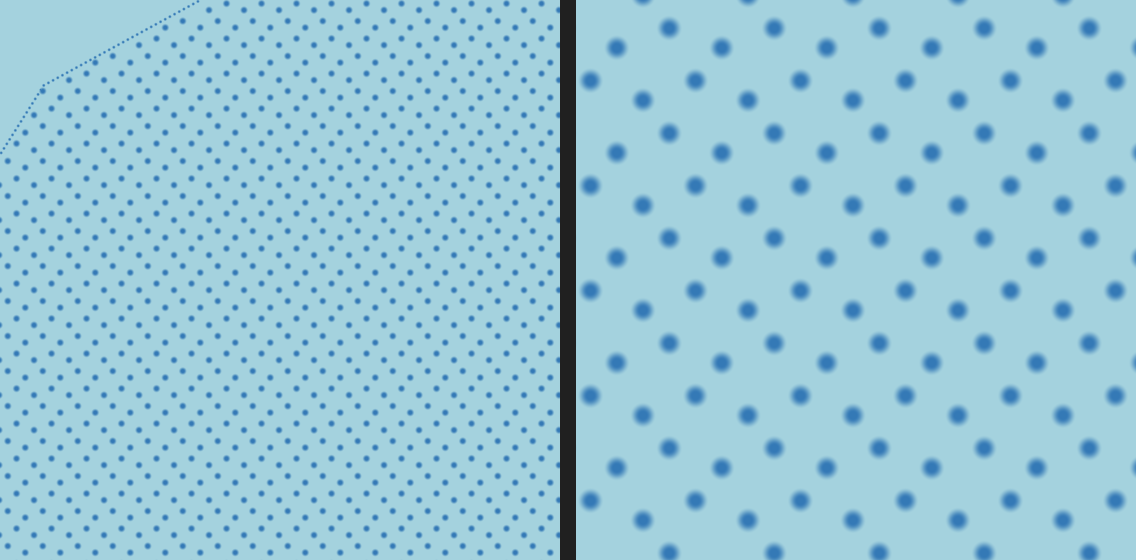
Left, the full canvas; right, a detail of the centre.
Reproduce this pattern procedurally as a Shadertoy shader.

```glsl
const float REPEATS = 16.0;                      // cells across and down
const vec3 GROUND = vec3(0.643, 0.824, 0.871);
const vec3 DOT_COLOR = vec3(0.205, 0.475, 0.715);
const vec2 FIRST_DOT = vec2(0.222, 0.602);       // in cells, y downwards
const vec2 PAIR_STEP = vec2(0.5, 0.187);
const vec2 ROW_STEP = vec2(0.25, -0.5);
const float DOT_RADIUS = 0.080;
const float DOT_SOFTNESS = 0.048;
const float STITCH_PITCH = 0.152;
const float STITCH_RADIUS = 0.034;
const float STITCH_SOFTNESS = 0.028;
// Bent border that cuts off the upper left corner, in cells
const vec2 BORDER_LEFT = vec2(0.0, 4.42);
const vec2 BORDER_BEND = vec2(1.25, 2.44);
const vec2 BORDER_TOP = vec2(5.73, 0.0);

float softDisc(float dist, float radius, float softness, float pixel) {
    float halfEdge = max(softness, pixel);
    return 1.0 - smoothstep(radius - halfEdge, radius + halfEdge, dist);
}

// Positive on the lower right side of the line from a to b
float side(vec2 p, vec2 a, vec2 b) {
    vec2 d = b - a, r = p - a;
    return d.x * r.y - d.y * r.x;
}

bool insideBorder(vec2 p) {
    return side(p, BORDER_LEFT, BORDER_BEND) > 0.0
        && side(p, BORDER_BEND, BORDER_TOP) > 0.0;
}

// Distance to the nearest of the evenly spaced points from a to b
float stitchDistance(vec2 p, vec2 a, vec2 b) {
    float len = distance(a, b);
    vec2 dir = (b - a) / len;
    float index = round(dot(p - a, dir) / STITCH_PITCH);
    index = clamp(index, 0.0, floor(len / STITCH_PITCH));
    return distance(p, a + dir * index * STITCH_PITCH);
}

void mainImage(out vec4 fragColor, in vec2 fragCoord) {
    float pixel = REPEATS / iResolution.y;
    vec2 p = vec2(fragCoord.x, iResolution.y - fragCoord.y) * pixel;

    // Four staggered dots per cell, kept whole along the border
    float ink = 0.0;
    for (int i = 0; i < 4; i++) {
        vec2 offset = FIRST_DOT + float(i % 2) * PAIR_STEP + float(i / 2) * ROW_STEP;
        vec2 center = round(p - offset) + offset;
        if (insideBorder(center))
            ink = max(ink, softDisc(distance(p, center), DOT_RADIUS, DOT_SOFTNESS, pixel));
    }

    // Fine dotted border
    float stitch = min(stitchDistance(p, BORDER_BEND, BORDER_LEFT),
                       stitchDistance(p, BORDER_BEND, BORDER_TOP));
    ink = max(ink, softDisc(stitch, STITCH_RADIUS, STITCH_SOFTNESS, pixel * 0.5));

    fragColor = vec4(mix(GROUND, DOT_COLOR, ink), 1.0);
}
```
